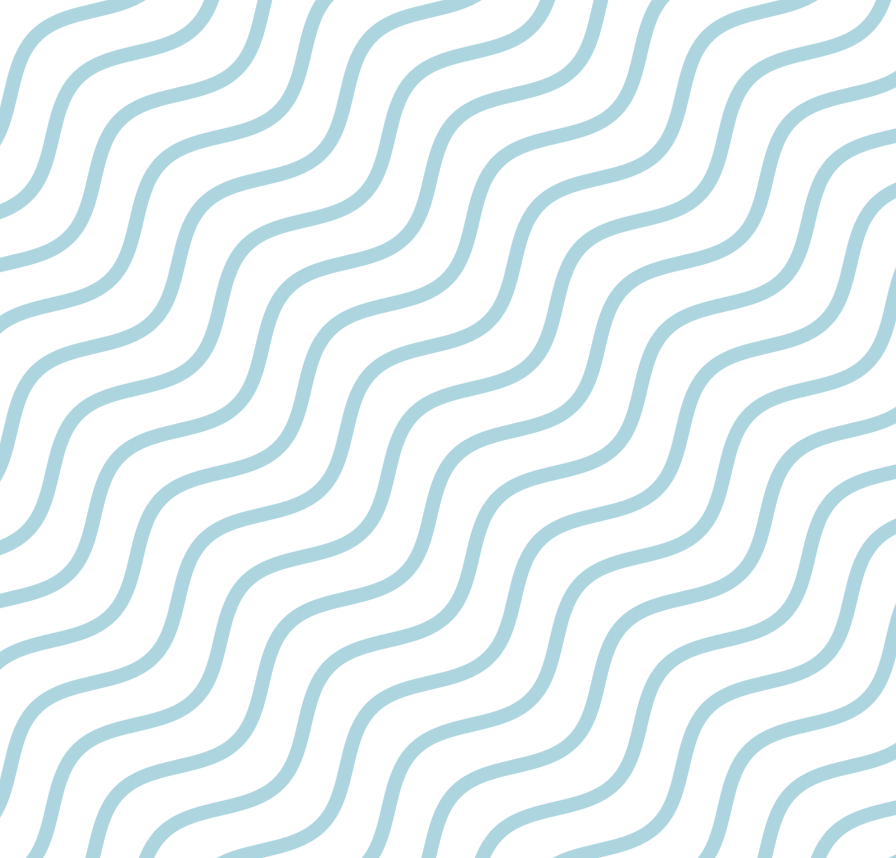
A Shadertoy shader for this pattern:

```glsl
// Parallel diagonal wavy stripes in pale blue on white.

const float TAU = 6.2831853;

// Lengths are fractions of the canvas width.
const float TILE = 0.375;                    // side of the square repeat
const float WAVELENGTH = TILE * 0.70710678;  // wave period along the diagonal
const float SPACING = WAVELENGTH / 4.0;      // four stripes per repeat
const float OFFSET = 0.25 * SPACING;         // first stripe from the top left corner
const float AMPLITUDE = 0.0262;
const float STROKE = 0.0159;
const vec3 PAPER = vec3(1.0);
const vec3 STRIPE = vec3(0.676, 0.835, 0.875);

float wave(float t) {
    return -AMPLITUDE * cos(TAU * t / WAVELENGTH);
}

// Distance to the wave, by Newton steps towards the nearest curve point.
float waveDistance(vec2 p) {
    float k = TAU / WAVELENGTH;
    float t = p.x;
    for (int i = 0; i < 4; i++) {
        float gap = wave(t) - p.y;
        float slope = AMPLITUDE * k * sin(k * t);
        float bend = AMPLITUDE * k * k * cos(k * t);
        t -= (t - p.x + gap * slope) / max(1.0 + slope * slope + gap * bend, 0.5);
    }
    return length(p - vec2(t, wave(t)));
}

void mainImage(out vec4 fragColor, in vec2 fragCoord) {
    // Coordinates from the top left, turned along and across the stripes.
    vec2 p = vec2(fragCoord.x, iResolution.y - fragCoord.y) / iResolution.x;
    vec2 q = vec2(p.x - p.y, p.x + p.y) * 0.70710678;

    // Fold onto the nearest stripe.
    q.y -= OFFSET;
    q.y -= SPACING * round((q.y - wave(q.x)) / SPACING);

    float edge = waveDistance(q) - 0.5 * STROKE;
    float soft = 0.75 / iResolution.x;
    float ink = 1.0 - smoothstep(-soft, soft, edge);
    fragColor = vec4(mix(PAPER, STRIPE, ink), 1.0);
}
```
